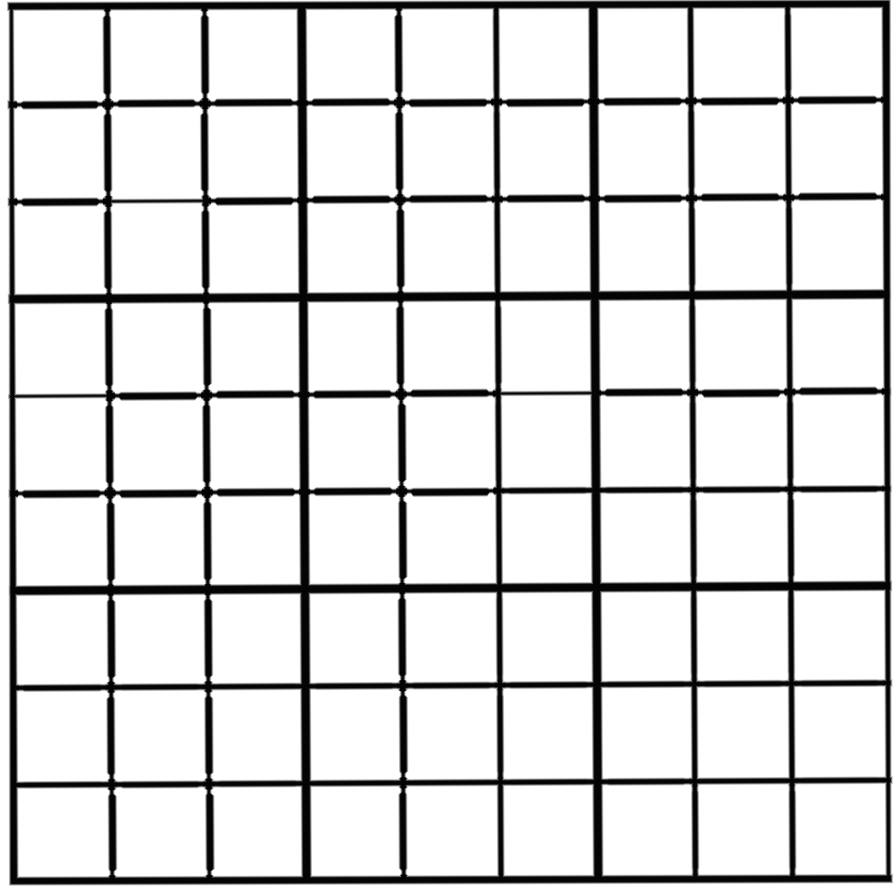
This pattern is drawn by a Shadertoy shader. Its source:

```glsl
float hash(vec2 cell) {
    return fract(sin(dot(cell, vec2(12.99, 78.23))) * 43758.5);
}

// Signed distance to the nearest ruled line, in cell units
float lineDistance(float across, float along, bool isRow) {
    float index = clamp(floor(across + 0.5), 0.0, 9.0);
    float segment = clamp(floor(along), 0.0, 8.0);
    float wear = hash(vec2(index + (isRow ? 20.0 : 0.0), segment));
    bool major = mod(index, 3.0) < 0.5;

    // Heavier dashes on the first lines, plainer strokes on the later ones
    float split = index + (isRow ? step(5.0, segment) : 0.0);
    float dash = split < 5.5 && (isRow || index < 4.5) ? 0.75 + 0.25 * wear : 0.25 * wear;
    float width = mix(0.058, 0.077, dash);

    // A few faint row segments
    bool faint = isRow && index < 5.0 && mod(index, 2.0) < 0.5
        && segment < 6.0 && mod(segment + 0.5 * index, 5.0) == 2.0;
    if (faint) { width = 0.034; dash = 0.0; }

    // Solid box lines and a frame of uneven weight
    if (major) { width = 0.092; dash = 0.0; }
    if (index < 0.5) width = isRow ? 0.076 : mix(0.04, 0.08, along / 9.0);
    if (index > 8.5) width = isRow ? 0.076 : mix(0.08, 0.045, along / 9.0);

    // Pinched necks beside each crossing, with the dash slightly off axis
    float crossing = abs(fract(along + 0.5) - 0.5);
    float body = smoothstep(0.09, 0.125, crossing);
    float neck = smoothstep(0.045, 0.065, crossing) * (1.0 - body);
    float offset = across - index - (wear - 0.5) * 0.022 * dash * body;
    float stroke = abs(offset) - 0.5 * width + 0.02 * dash * neck;
    return max(stroke, abs(along - 4.5) - 4.535);
}

void mainImage(out vec4 fragColor, in vec2 fragCoord) {
    vec2 p = (fragCoord - 0.5 * iResolution.xy) / iResolution.y;

    // Slightly turned nine by nine grid, counted from the upper left
    vec2 tilt = mix(vec2(0.0056), vec2(0.0028), smoothstep(0.4, 0.48, abs(p)));
    vec2 grid = 4.5 + vec2(p.x - 0.0022 + tilt.x * p.y, 0.0006 - p.y + tilt.y * p.x) / 0.1097;

    float d = min(lineDistance(grid.x, grid.y, false), lineDistance(grid.y, grid.x, true));
    float soft = max(0.017, 0.75 / (0.1097 * iResolution.y));
    float ink = 1.0 - smoothstep(-soft, soft, d);
    fragColor = vec4(vec3(mix(1.0, 0.015, ink)), 1.0);
}
```
